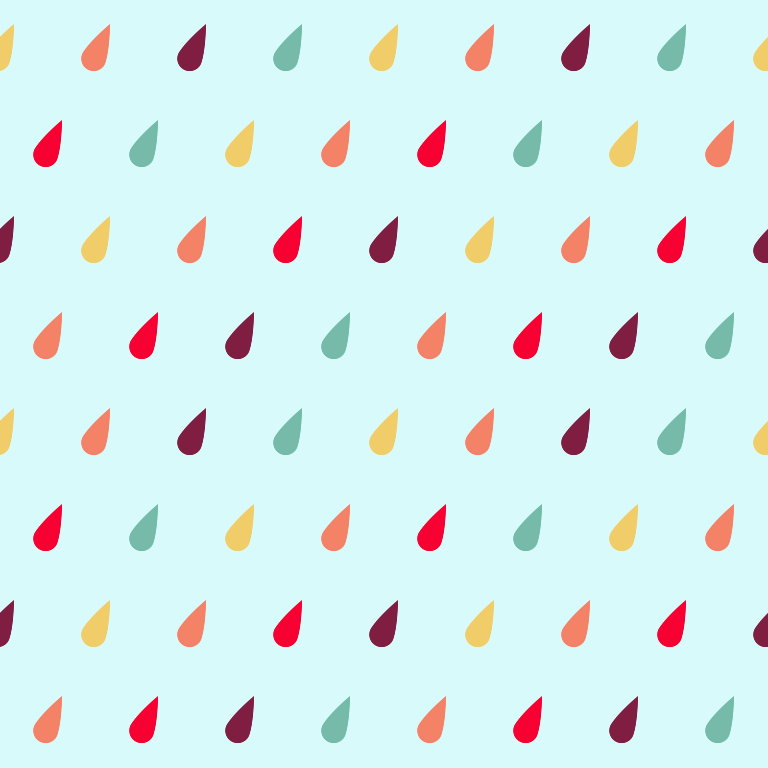
A WebGL 2 fragment shader for this pattern:

```glsl
#version 300 es
precision highp float;

uniform vec2 u_resolution;
out vec4 fragColor;

// Approximate signed distance to a drop with its bulb centred at the origin
float dropDistance(vec2 p) {
    const float radius = 0.13;
    const float neck = 0.40;
    vec2 axis = normalize(vec2(0.426, 0.905));
    float along = dot(p, axis);
    float across = abs(p.x * axis.y - p.y * axis.x);

    // Round bulb below its centre, convex taper to a sharp tip above
    if (along < 0.0) return length(p) - radius;
    float s = along / neck;
    float halfWidth = radius * (1.0 - pow(s, 1.4));
    float slope = radius / neck * 1.4 * pow(s, 0.4);
    return (across - halfWidth) / sqrt(1.0 + slope * slope);
}

vec3 dropColor(ivec2 cell) {
    const vec3 palette[5] = vec3[5](
        vec3(0.955, 0.510, 0.400),  // coral
        vec3(0.500, 0.118, 0.260),  // plum
        vec3(0.943, 0.803, 0.412),  // yellow
        vec3(0.463, 0.729, 0.663),  // sage
        vec3(0.970, 0.000, 0.196)   // red
    );
    // Colour order of a 4 by 4 block, bottom row first
    const int order[16] = int[16](
        0, 4, 1, 3,
        1, 2, 0, 4,
        4, 3, 2, 0,
        2, 0, 1, 3
    );
    ivec2 block = cell & 3;
    return palette[order[block.y * 4 + block.x]];
}

void main() {
    // Eight by eight cells, odd rows moved by half a cell
    vec2 grid = gl_FragCoord.xy / u_resolution * 8.0;
    float row = floor(grid.y);
    grid.x += 0.5 * mod(row, 2.0);

    vec2 local = fract(grid) - vec2(0.476, 0.389);
    float edge = 4.0 / min(u_resolution.x, u_resolution.y);
    float coverage = 1.0 - smoothstep(-edge, edge, dropDistance(local));

    vec3 background = vec3(0.847, 0.980, 0.985);
    vec3 color = mix(background, dropColor(ivec2(floor(grid))), coverage);
    fragColor = vec4(color, 1.0);
}
```
